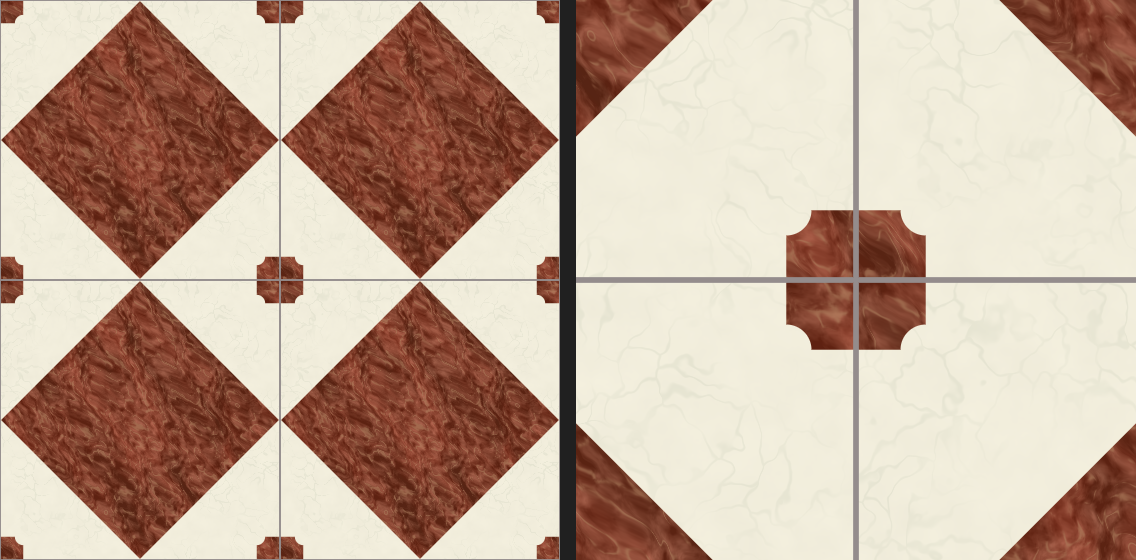
Left, the full canvas; right, a detail of the centre.
Give the GLSL for this pattern, as a Shadertoy shader.

```glsl
const float TILES = 2.0;
const float GROUT_HALF = 0.0034;
const float DIAMOND_RADIUS = 0.496;
const float INSET_HALF = 0.083;
const float NOTCH_RADIUS = 0.030;

const vec3 GROUT = vec3(0.58, 0.55, 0.55);
const vec3 CREAM = vec3(0.947, 0.931, 0.862);
const vec3 CRACK = vec3(0.870, 0.870, 0.795);
const vec3 DEEP_RED = vec3(0.37, 0.13, 0.065);
const vec3 PALE_RED = vec3(0.66, 0.395, 0.31);
const vec3 TAN = vec3(0.68, 0.51, 0.37);

vec2 hash22(vec2 p) {
    vec3 q = fract(p.xyx * vec3(0.1031, 0.1030, 0.0973));
    q += dot(q, q.yzx + 33.33);
    return fract((q.xx + q.yz) * q.zy);
}

float valueNoise(vec2 p) {
    vec2 i = floor(p), f = fract(p);
    f = f * f * (3.0 - 2.0 * f);
    float low = mix(hash22(i).x, hash22(i + vec2(1, 0)).x, f.x);
    float high = mix(hash22(i + vec2(0, 1)).x, hash22(i + vec2(1, 1)).x, f.x);
    return mix(low, high, f.y);
}

float fbm(vec2 p) {
    float sum = 0.0, amplitude = 0.5;
    for (int i = 0; i < 4; i++) {
        sum += amplitude * valueNoise(p);
        p = mat2(1.6, 1.2, -1.2, 1.6) * p + 17.3;
        amplitude *= 0.5;
    }
    return sum / 0.9375;
}

// Gap between the two nearest cell points: zero along cell borders
float cellBorder(vec2 p) {
    vec2 cell = floor(p);
    float nearest = 8.0, second = 8.0;
    for (int y = -1; y <= 1; y++)
    for (int x = -1; x <= 1; x++) {
        vec2 c = cell + vec2(x, y);
        float d = length(c + hash22(c) - p);
        second = min(second, max(nearest, d));
        nearest = min(nearest, d);
    }
    return second - nearest;
}

// Red stone with streaks falling steeply to the right
vec3 redGranite(vec2 p) {
    vec2 along = normalize(vec2(0.55, -0.84));
    vec2 q = vec2(dot(p, vec2(-along.y, along.x)), dot(p, along)) + 5.0;
    float warp = fbm(q * vec2(11.0, 6.0));
    float bands = fbm(q * vec2(17.0, 3.5) + 1.8 * warp);
    float grain = fbm(q * vec2(72.0, 46.0) + 7.0 * warp);
    float ridge = abs(2.0 * valueNoise(q * vec2(64.0, 34.0) + 9.0 * warp) - 1.0);
    float fleck = (1.0 - smoothstep(0.0, 0.22, ridge)) * smoothstep(0.38, 0.62, grain);
    float tone = 0.42 + 1.35 * (grain - 0.5) + 0.8 * (bands - 0.5);
    vec3 stone = mix(DEEP_RED, PALE_RED, clamp(tone, 0.0, 1.0));
    stone += vec3(0.10, -0.04, -0.04) * (bands - 0.5);
    return mix(stone, TAN, 0.5 * fleck);
}

// Pale stone with a faint crackle
vec3 creamMarble(vec2 p) {
    vec2 bend = vec2(fbm(p * 14.0), fbm(p * 14.0 + 40.0));
    float border = cellBorder(p * 20.0 + 2.5 * bend);
    float strength = 0.55 * smoothstep(0.3, 0.7, fbm(p * 9.0 + 8.0));
    float crack = strength * (1.0 - smoothstep(0.02, 0.14, border));
    return mix(CREAM, CRACK, crack) + 0.025 * (fbm(p * 32.0) - 0.5);
}

float diamondDistance(vec2 p, float radius) {
    return (abs(p.x) + abs(p.y) - radius) * 0.70711;
}

// Square with quarter circles cut from its corners
float notchedSquareDistance(vec2 p, float halfSize, float notch) {
    p = abs(p);
    float square = max(p.x, p.y) - halfSize;
    return max(square, notch - length(p - halfSize));
}

float coverage(float d, float pixel) {
    return clamp(0.5 - d / pixel, 0.0, 1.0);
}

void mainImage(out vec4 fragColor, in vec2 fragCoord) {
    vec2 tile = fract(fragCoord / iResolution.xy * TILES);
    float pixel = TILES / min(iResolution.x, iResolution.y);
    vec2 centered = tile - 0.5;
    vec2 fromCorner = 0.5 - abs(centered);

    // Red diamond and corner insets on cream
    float diamond = diamondDistance(centered, DIAMOND_RADIUS);
    float inset = notchedSquareDistance(fromCorner, INSET_HALF, NOTCH_RADIUS);
    float red = coverage(min(diamond, inset), pixel);
    vec3 color = mix(creamMarble(tile), redGranite(tile), red);

    // Grout between tiles
    float seam = min(fromCorner.x, fromCorner.y) - GROUT_HALF;
    color = mix(color, GROUT, coverage(seam, pixel));
    fragColor = vec4(color, 1.0);
}
```
